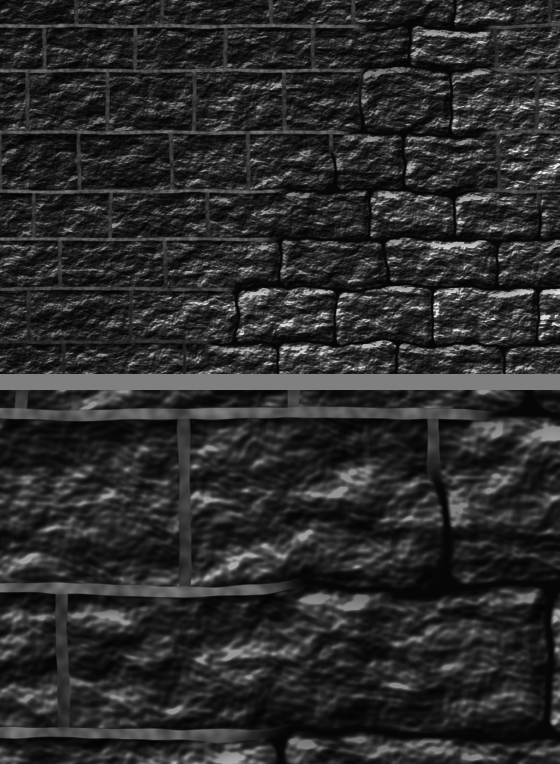
Top: the whole. Bottom: its middle third, enlarged.
A Shadertoy shader for this texture:

```glsl
// Dark rough-hewn stone wall: raised mortar ribbons at left, weathered open joints at right.

const int ROWS = 8;
// Course boundaries from the bottom, then first joint and mean stone length per course.
const float COURSE_EDGE[9] = float[9](-0.06, 0.086, 0.227, 0.361, 0.488, 0.646, 0.811, 0.93, 1.07);
const float FIRST_JOINT[8] = float[8](0.18, 0.07, 0.168, 0.084, 0.0, 0.07, 0.137, 0.195);
const float STONE_LENGTH[8] = float[8](0.293, 0.277, 0.289, 0.227, 0.221, 0.225, 0.234, 0.256);
const ivec2 MISSING_JOINT = ivec2(3, 3);   // joint index, course: leaves one long stone
const vec2 TO_LIGHT = vec2(-0.45, 0.89);
const float RIBBON_HALF = 0.0048;
const vec3 STONE_COLOR = vec3(0.135);
const vec3 MORTAR_COLOR = vec3(0.31);
const vec3 GAP_COLOR = vec3(0.025);

struct Stone { vec2 lo; vec2 hi; float tone; };

float hash(vec2 p) {
    vec3 q = fract(vec3(p.xyx) * 0.1031);
    q += dot(q, q.yzx + 33.33);
    return fract((q.x + q.y) * q.z);
}

float cornerSlope(vec2 cell, vec2 corner, vec2 f) {
    float angle = 6.2832 * hash(cell + corner);
    return dot(vec2(cos(angle), sin(angle)), f - corner);
}

float gradientNoise(vec2 p) {
    vec2 cell = floor(p), f = fract(p);
    vec2 w = f * f * f * (f * (f * 6.0 - 15.0) + 10.0);
    float low = mix(cornerSlope(cell, vec2(0, 0), f), cornerSlope(cell, vec2(1, 0), f), w.x);
    float high = mix(cornerSlope(cell, vec2(0, 1), f), cornerSlope(cell, vec2(1, 1), f), w.x);
    return mix(low, high, w.y);
}

// Chipped relief: every octave has the same steepness.
float roughness(vec2 p) {
    p += 0.007 * vec2(gradientNoise(p * 21.0 + 3.0), gradientNoise(p * 21.0 + 57.0));
    float sum = 0.0, freq = 19.0;
    for (int i = 0; i < 4; i++) {
        sum += 0.46 * gradientNoise(p * vec2(0.8, 1.1) * freq + float(i) * 17.3) / freq;
        freq *= 2.03;
    }
    return sum;
}

// 0 where the mortar is intact, 1 where it has fallen out.
float wearAt(vec2 p) {
    float edge = p.x - 0.5 - 0.55 * p.y + 0.16 * gradientNoise(p * 5.0 + 9.0);
    float repaired = smoothstep(1.28, 1.33, p.x + 0.1 * gradientNoise(p * 6.0))
                   * smoothstep(0.42, 0.48, p.y);
    return smoothstep(-0.03, 0.03, edge) * (1.0 - 0.8 * repaired);
}

// Uneven masonry lines, more ragged where worn.
vec2 wobble(vec2 p, float wear) {
    vec2 slow = vec2(gradientNoise(p * 7.0 + 31.0), gradientNoise(p * 7.0 + 71.0));
    vec2 quick = vec2(gradientNoise(p * 24.0 + 5.0), gradientNoise(p * 24.0 + 43.0));
    return p + slow * mix(0.004, 0.022, wear) + quick * mix(0.001, 0.007, wear);
}

Stone stoneAt(vec2 p) {
    int row = 0;
    for (int i = 1; i < ROWS; i++) row += int(p.y > COURSE_EDGE[i]);
    float start = FIRST_JOINT[row], len = STONE_LENGTH[row];
    int base = int(floor((p.x - start) / len));
    float left = -9.0, right = 9.0;
    for (int i = -2; i <= 3; i++) {
        int k = base + i;
        if (ivec2(k, row) == MISSING_JOINT) continue;
        float jitter = 0.16 * (hash(vec2(k + 20, row + 7)) - 0.5);
        float x = start + len * (float(k) + jitter);
        if (x <= p.x) left = max(left, x); else right = min(right, x);
    }
    float tone = hash(vec2(left * 91.0 + 40.0, float(row) * 13.0));
    return Stone(vec2(left, COURSE_EDGE[row]), vec2(right, COURSE_EDGE[row + 1]), tone);
}

// Depth inside a stone's rounded outline.
float insetDepth(vec2 p, Stone s, float radius) {
    vec2 q = abs(p - 0.5 * (s.lo + s.hi)) - 0.5 * (s.hi - s.lo) + radius;
    return radius - length(max(q, 0.0)) - min(max(q.x, q.y), 0.0);
}

float reliefAt(vec2 p, float wear) {
    vec2 w = wobble(p, wear);
    float depth = insetDepth(w, stoneAt(w), mix(0.006, 0.022, wear));
    return roughness(p) + mix(0.003, 0.017, wear) * smoothstep(0.0, 0.024, depth);
}

float band(float distanceToLine, float halfWidth, float aa) {
    return 1.0 - smoothstep(halfWidth - aa, halfWidth + aa, distanceToLine);
}

void mainImage(out vec4 fragColor, in vec2 fragCoord) {
    vec2 p = fragCoord / iResolution.y;
    float aa = 1.0 / iResolution.y;
    float wear = wearAt(p);
    vec2 w = wobble(p, wear);
    Stone s = stoneAt(w);
    float depth = insetDepth(w, s, mix(0.006, 0.022, wear));

    // Stone faces under raking light, brighter towards the lower right.
    float stepSize = 0.004;
    float slope = (reliefAt(p, wear) - reliefAt(p + stepSize * TO_LIGHT, wear)) / stepSize;
    float exposure = mix(0.78, 1.3, smoothstep(-0.8, 1.2, p.x - 1.2 * p.y));
    exposure *= mix(0.82, 1.18, s.tone) * (1.0 + 0.35 * gradientNoise(p * 4.0));
    vec3 color = STONE_COLOR * exposure * exp(clamp(1.15 * slope, -2.0, 1.5));

    // Shadow below each course line, and open dark joints.
    float shadow = smoothstep(0.004, 0.027, s.hi.y - w.y + 0.012 * gradientNoise(p * 30.0));
    color *= mix(mix(0.3, 0.8, wear), 1.0, shadow);
    color = mix(GAP_COLOR, color, smoothstep(0.001, 0.0065, depth));

    // Raised mortar ribbons, fading near the ground.
    float grain = 1.0 + 0.5 * gradientNoise(p * 95.0) + 0.45 * gradientNoise(p * 28.0);
    float ragged = RIBBON_HALF * (1.0 + 0.35 * gradientNoise(p * 34.0));
    float bed = band(min(w.y - s.lo.y, s.hi.y - w.y), ragged, aa);
    float upright = band(min(w.x - s.lo.x, s.hi.x - w.x), ragged * 1.1, aa);
    float intact = (1.0 - wear) * mix(0.45, 1.0, smoothstep(0.05, 0.34, p.y));
    vec3 mortar = MORTAR_COLOR * grain * mix(0.72, 1.12, bed);
    color = mix(color, mortar, max(bed, upright) * intact);
    fragColor = vec4(clamp(color, 0.0, 1.0), 1.0);
}
```
